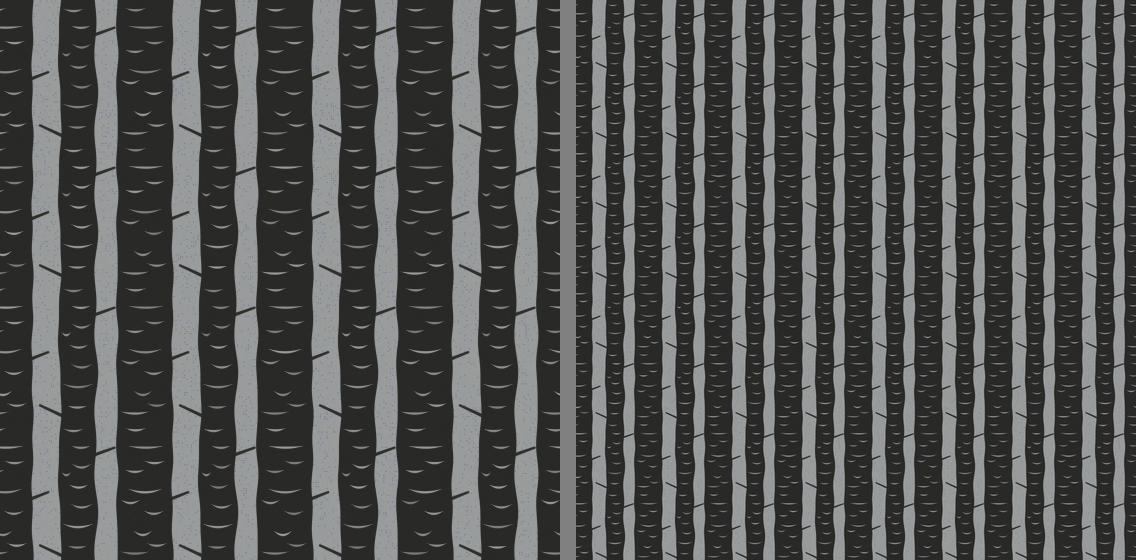
Left: one tile. Right: repeated 2 by 2.
Write a WebGL 2 fragment shader that draws this pattern.

```glsl
#version 300 es
precision highp float;
// Seamless birch forest: dark trunks with pale bark crescents and twigs on speckled grey.

uniform vec2 u_resolution;
out vec4 fragColor;

const float REPEATS = 4.0;        // repeats across and down
const float CELL = 192.0;         // design units per repeat
const float SOFTNESS = 0.9;       // edge blur in design units
const float MARK_THICKNESS = 1.6; // half thickness of a crescent
const float MARK_FADE = 0.3;      // strongest wear of a crescent
const float SPECK_GRID = 256.0;   // speck lattice cells per canvas
const float SPECK_DENSITY = 0.12;
const float GRAIN = 0.012;
const vec3 SKY = vec3(0.60, 0.61, 0.61);
const vec3 SPECK = vec3(0.50, 0.52, 0.58);
const vec3 BARK = vec3(0.16, 0.16, 0.155);
const vec3 TWIG = vec3(0.18, 0.18, 0.175);
const vec3 CRESCENT = vec3(0.61, 0.62, 0.61);

// Crescents: centre x, centre y (downwards), half width, sag
const vec4 WIDE_MARKS[10] = vec4[10](
  vec4(186, 13, 12, 2.5), vec4(200, 37, 22, 2.0), vec4(212, 58, 12, 2.5),
  vec4(185, 70, 12, 2.5), vec4(199, 97, 22, 4.5), vec4(179, 112, 12, 4.0),
  vec4(211, 127, 12, 3.5), vec4(196, 155, 12, 5.5), vec4(215, 171, 12, 3.0),
  vec4(185, 182, 18, 2.5));
const vec4 NARROW_MARKS[8] = vec4[8](
  vec4(101, 14, 12, 2.5), vec4(111, 37, 12, 2.5), vec4(112, 63, 12, 4.5),
  vec4(91, 74, 6, 3.5), vec4(108, 91, 12, 3.5), vec4(112, 118, 13, 4.0),
  vec4(107, 145, 19, 4.0), vec4(106, 174, 12, 2.0));

// Twigs: base xy, tip xy
const vec4 TWIGS[3] = vec4[3](
  vec4(129, 48, 157, 38), vec4(43, 108, 66, 99), vec4(85, 186, 55, 172));

float hash(vec2 p) {
  vec3 q = fract(p.xyx * vec3(0.1031, 0.1030, 0.0973));
  q += dot(q, q.yzx + 33.33);
  return fract((q.x + q.y) * q.z);
}

float wrapCell(float v) { return v - CELL * round(v / CELL); }

float coverage(float dist) {
  float blur = max(SOFTNESS, 0.75 * REPEATS * CELL / u_resolution.y);
  return 1.0 - smoothstep(-blur, blur, dist);
}

// Periodic wobble with its crest at the given height
float wave(float y, float crest, float harmonic) {
  return cos(6.283185 * harmonic * (y - crest) / CELL);
}

float trunk(float x, float left, float right) {
  return coverage(abs(wrapCell(x - 0.5 * (left + right))) - 0.5 * (right - left));
}

// Tapered smile, worn differently in every repeat
float crescent(vec2 p, vec4 mark) {
  vec2 offset = p - mark.xy;
  vec2 id = round(offset / CELL);
  offset -= CELL * id;
  float along = offset.x / mark.z;
  float bend = along * along;
  float curve = mark.w * (0.5 - min(bend, 1.0));
  float dist = abs(offset.y - curve) - MARK_THICKNESS * (1.0 - bend);
  float wear = MARK_FADE * hash(mod(id, REPEATS) * 7.0 + mark.xy);
  float shade = 1.0 - 0.2 * smoothstep(0.0, 2.0, offset.y - curve);
  return coverage(dist) * (1.0 - wear) * shade;
}

// Tapered segment
float twig(vec2 p, vec4 ends) {
  vec2 axis = ends.zw - ends.xy;
  vec2 offset = p - 0.5 * (ends.xy + ends.zw);
  offset -= CELL * round(offset / CELL);
  float t = clamp(dot(offset, axis) / dot(axis, axis) + 0.5, 0.0, 1.0);
  return coverage(length(offset - axis * (t - 0.5)) - mix(2.3, 1.6, t));
}

void main() {
  vec2 uv = gl_FragCoord.xy / u_resolution;
  vec2 p = vec2(uv.x, 1.0 - uv.y) * REPEATS * CELL;

  // Speckled background
  vec2 speckId = floor(uv * SPECK_GRID);
  vec2 speckPos = fract(uv * SPECK_GRID) - 0.5;
  float grain = hash(speckId + 17.0) - 0.5;
  float speck = step(hash(speckId), SPECK_DENSITY)
              * (1.0 - smoothstep(0.15, 0.5, length(speckPos)));
  vec3 color = mix(SKY + GRAIN * grain, SPECK, speck);

  // Twigs
  for (int i = 0; i < 3; i++) color = mix(color, TWIG, twig(p, TWIGS[i]));

  // Trunks with uneven sides
  float wideLeft = 160.7 + 1.2 * wave(p.y, 75.0, 2.0) + 0.5 * wave(p.y, 10.0, 3.0);
  float wideRight = 236.6 + 0.9 * wave(p.y, 56.0, 3.0) + 0.7 * wave(p.y, 10.0, 1.0);
  float narrowLeft = 81.9 + 2.0 * wave(p.y, 168.0, 1.0) + 0.6 * wave(p.y, 120.0, 3.0);
  float narrowRight = 131.5 + 2.0 * wave(p.y, 127.0, 2.0) + 1.2 * wave(p.y, 127.0, 1.0);
  float trunks = max(trunk(p.x, wideLeft, wideRight), trunk(p.x, narrowLeft, narrowRight));
  color = mix(color, BARK + 0.5 * GRAIN * grain, trunks);

  // Bark crescents
  float marks = 0.0;
  for (int i = 0; i < 10; i++) marks = max(marks, crescent(p, WIDE_MARKS[i]));
  for (int i = 0; i < 8; i++) marks = max(marks, crescent(p, NARROW_MARKS[i]));
  color = mix(color, CRESCENT, marks);

  fragColor = vec4(color, 1.0);
}
```
